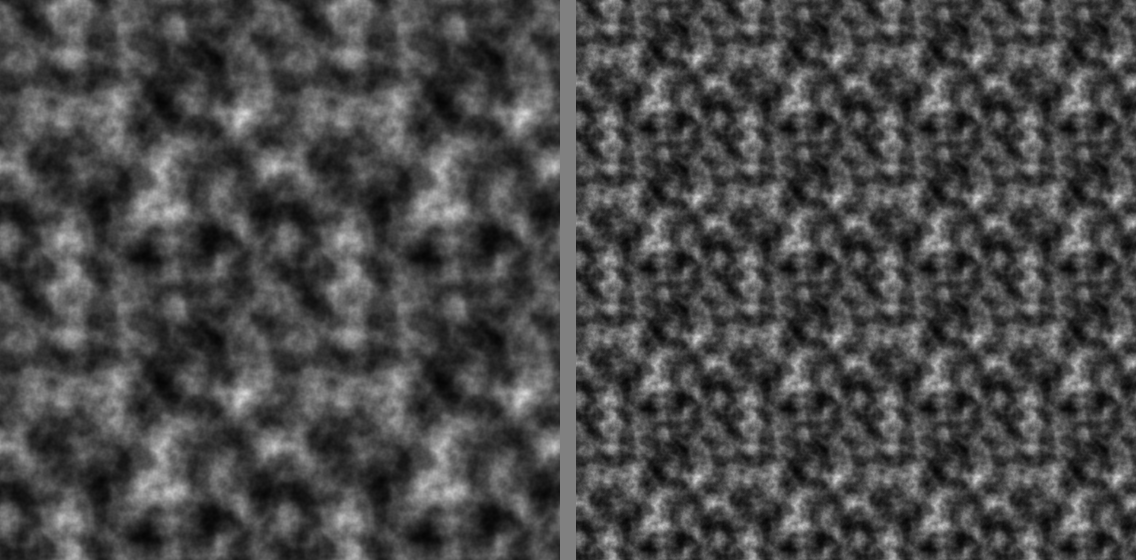
Left: one tile. Right: repeated 2 by 2.
A Shadertoy shader for this texture:

```glsl
// Soft grey cloud noise: a square tile of fractal gradient noise, repeated
// a whole number of times each way. Every octave wraps its lattice at the
// tile edge, and a power curve deepens the darks and keeps highlights rare.

const float REPEATS = 2.0;      // tiles across and down
const float BASE_CELLS = 6.0;   // lattice cells per tile in the first octave
const int OCTAVES = 5;
const float GAIN = 0.5;         // amplitude ratio between octaves
const float MID_LEVEL = 0.52;   // mean level before the tone curve
const float CONTRAST = 1.0;
const float TONE_POWER = 2.0;
const float SEED = 17.0;
const vec3 DARK = vec3(0.0);
const vec3 LIGHT = vec3(1.0);
const float TAU = 6.2831853;

float hash(vec2 p) {
    return fract(sin(dot(p, vec2(127.1, 311.7))) * 43758.5453);
}

// Unit gradient at a lattice corner, wrapped to the tile
vec2 cornerGradient(vec2 corner, float cells, float seed) {
    float angle = TAU * hash(mod(corner, cells) + seed);
    return vec2(cos(angle), sin(angle));
}

// Gradient noise with a period of the given number of cells
float tiledNoise(vec2 p, float cells, float seed) {
    vec2 i = floor(p);
    vec2 f = p - i;
    vec2 u = f * f * f * (f * (f * 6.0 - 15.0) + 10.0);
    vec2 e = vec2(0.0, 1.0);
    float a = dot(cornerGradient(i + e.xx, cells, seed), f - e.xx);
    float b = dot(cornerGradient(i + e.yx, cells, seed), f - e.yx);
    float c = dot(cornerGradient(i + e.xy, cells, seed), f - e.xy);
    float d = dot(cornerGradient(i + e.yy, cells, seed), f - e.yy);
    return mix(mix(a, b, u.x), mix(c, d, u.x), u.y);
}

// Normalised sum of octaves, each shifted so the lattices do not line up
float tiledFbm(vec2 tileUv) {
    float sum = 0.0;
    float total = 0.0;
    float amplitude = 1.0;
    float cells = BASE_CELLS;
    for (int k = 0; k < OCTAVES; k++) {
        float seed = SEED + 7.3 * float(k);
        vec2 shift = vec2(0.37, 0.61) * float(k);
        sum += amplitude * tiledNoise(tileUv * cells + shift, cells, seed);
        total += amplitude;
        amplitude *= GAIN;
        cells *= 2.0;
    }
    return sum / total;
}

void mainImage(out vec4 fragColor, in vec2 fragCoord) {
    vec2 tileUv = fract(fragCoord / iResolution.xy * REPEATS);

    // Cloud density, then the tone curve
    float density = MID_LEVEL + CONTRAST * tiledFbm(tileUv);
    float tone = pow(clamp(density, 0.0, 1.0), TONE_POWER);

    fragColor = vec4(mix(DARK, LIGHT, tone), 1.0);
}
```
